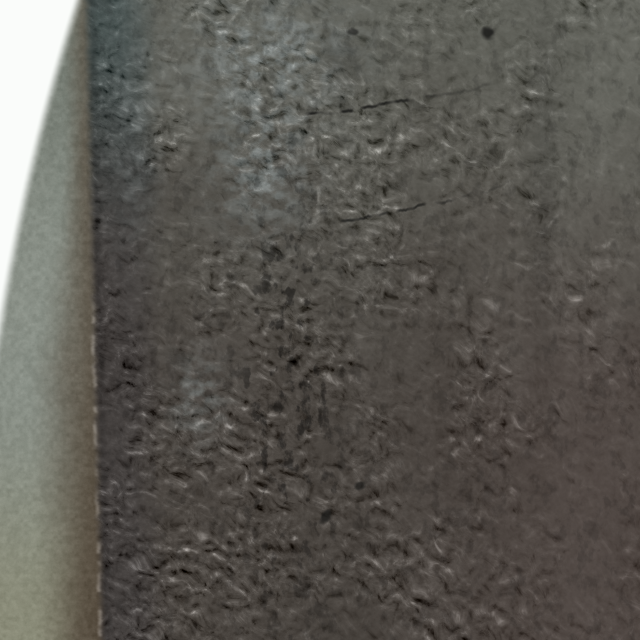
A WebGL 1 fragment shader for this texture:

```glsl
precision highp float;
uniform vec2 u_resolution;

const vec3 SKY = vec3(0.98, 0.99, 0.98);
const vec3 SIDE_PALE = vec3(0.535, 0.56, 0.525);
const vec3 SIDE_BROWN = vec3(0.33, 0.29, 0.24);
const vec3 FACE_LOW = vec3(0.288, 0.268, 0.248);
const vec3 FACE_HIGH = vec3(0.375, 0.378, 0.35);
const vec3 CHALK = vec3(0.49, 0.515, 0.51);
const vec3 TEAL = vec3(0.26, 0.31, 0.31);
const vec3 HOLE = vec3(0.10, 0.10, 0.095);

float hash(vec2 p) {
  vec3 q = fract(vec3(p.xyx) * 0.1031);
  q += dot(q, q.yzx + 33.33);
  return fract((q.x + q.y) * q.z);
}

float noise(vec2 p) {
  vec2 i = floor(p);
  vec2 f = fract(p);
  f = f * f * (3.0 - 2.0 * f);
  float low = mix(hash(i), hash(i + vec2(1.0, 0.0)), f.x);
  float high = mix(hash(i + vec2(0.0, 1.0)), hash(i + 1.0), f.x);
  return mix(low, high, f.y);
}

float fbm(vec2 p) {
  float sum = 0.0;
  float weight = 0.5;
  for (int i = 0; i < 4; i++) {
    sum += weight * noise(p);
    p = mat2(1.6, 1.2, -1.2, 1.6) * p + 17.3;
    weight *= 0.5;
  }
  return sum / 0.9375;
}

// Soft round patch, 1 at its centre
float blob(vec2 p, vec2 centre, vec2 radius) {
  vec2 d = (p - centre) / radius;
  return exp(-dot(d, d));
}

// Tilted elliptical hole with a soft rim
float hole(vec2 p, vec2 centre, vec2 radius, float tilt) {
  vec2 d = p - centre;
  d = vec2(d.x * cos(tilt) + d.y * sin(tilt), d.y * cos(tilt) - d.x * sin(tilt));
  float ragged = 0.5 * (noise(p * 160.0) - 0.5);
  return 1.0 - smoothstep(0.5, 1.4, length(d / radius) + ragged);
}

// Thin rising crack that breaks up and fades towards its end
float crack(vec2 p, vec2 start, vec2 end, float width) {
  float t = (p.x - start.x) / (end.x - start.x);
  float inside = smoothstep(0.0, 0.04, t) * (1.0 - 0.75 * smoothstep(0.4, 0.8, t))
               * (1.0 - smoothstep(0.9, 1.0, t));
  float y = mix(start.y, end.y, pow(clamp(t, 0.0, 1.0), 1.4));
  y += 0.012 * (fbm(vec2(p.x * 50.0, start.y * 90.0)) - 0.5);
  float line = 1.0 - smoothstep(0.0, width * 1.7, abs(p.y - y));
  return line * inside * smoothstep(0.1, 0.65, noise(p * 70.0));
}

// Sparse flecks lit from above, on tilted axes
float flecks(vec2 p, vec2 scale, float tilt) {
  vec2 q = mat2(cos(tilt), sin(tilt), -sin(tilt), cos(tilt)) * p * scale;
  q += 1.2 * vec2(noise(p * 45.0), noise(p * 45.0 + 31.0));
  float relief = fbm(q) - fbm(q + vec2(-0.4, 0.7));
  return 0.35 * relief + 3.2 * relief * abs(relief);
}

vec3 sideFace(vec2 p, float depth) {
  vec3 colour = SIDE_PALE + vec3(0.0, -0.02, -0.06) * (1.0 - smoothstep(0.0, 0.4, p.y));
  colour -= 0.07 * smoothstep(0.55, 0.9, p.y);
  float reach = mix(0.115, 0.04, smoothstep(0.3, 0.85, p.y));
  float stain = 1.0 - smoothstep(0.0, reach, depth + 0.02 * (fbm(p * vec2(40.0, 12.0)) - 0.5));
  colour = mix(colour, SIDE_BROWN, stain * mix(1.0, 0.6, p.y));
  return colour + 0.10 * (fbm(p * 150.0) - 0.5);
}

vec3 frontFace(vec2 p, float inset) {
  // Broad tone, damp band beside the corner and vertical streaks
  float cloud = fbm(p * vec2(9.0, 7.0)) - 0.5;
  float height = smoothstep(0.3, 1.05, p.y + 0.2 * cloud + 0.12 * (p.x - 0.5));
  vec3 colour = mix(FACE_LOW, FACE_HIGH, height);
  colour += vec3(0.022, 0.009, 0.012) * smoothstep(0.5, 0.95, p.x) * (1.0 - height);
  colour += 0.03 * smoothstep(0.8, 1.0, p.x) * smoothstep(0.5, 1.0, p.y);
  float streak = fbm(vec2(p.x * 32.0, p.y * 2.5)) - 0.5;
  colour += 0.06 * streak * (0.4 + 0.6 * p.y);
  float band = 1.0 - smoothstep(0.05, 0.13, inset + 0.035 * streak + 0.03 * cloud);
  vec3 damp = mix(vec3(0.255, 0.24, 0.235), TEAL, smoothstep(0.55, 1.0, p.y));
  colour = mix(colour, damp, 0.8 * band);
  colour *= 1.0 - 0.13 * blob(p, vec2(0.85, 0.76), vec2(0.025, 0.25));

  // Chalky patches, broken into small mottles
  float chalk = blob(p, vec2(0.42, 0.92), vec2(0.13, 0.09))
              + blob(p, vec2(0.41, 0.74), vec2(0.08, 0.10))
              + 0.7 * blob(p, vec2(0.31, 0.38), vec2(0.045, 0.07))
              + 0.5 * blob(p, vec2(0.21, 0.80), vec2(0.04, 0.18));
  float mottle = smoothstep(0.3, 0.75, fbm(p * vec2(55.0, 75.0)));
  colour = mix(colour, CHALK, min(chalk * (0.12 + 0.75 * mottle), 0.8));
  colour *= 1.0 - 0.17 * blob(p, vec2(0.53, 0.90), vec2(0.035, 0.05));

  // Patchy grain, calmer at the lower right
  float rough = mix(1.0, 0.4, smoothstep(0.55, 0.95, p.x) * (1.0 - 0.7 * p.y));
  rough *= 0.45 + 1.1 * smoothstep(0.3, 0.7, fbm(p * vec2(12.0, 9.0) + 5.0));
  colour += 0.17 * rough * flecks(p, vec2(70.0, 105.0), mix(0.5, 0.1, p.y));
  colour += 0.09 * rough * (fbm(p * vec2(120.0, 150.0) + 40.0) - 0.5);
  colour += 0.04 * (fbm(p * 170.0 + 70.0) - 0.5);

  // Soft pits gather along a vertical seam
  float seam = 0.3 + blob(p, vec2(0.45, 0.38), vec2(0.07, 0.28));
  float pit = smoothstep(0.54, 0.78, fbm(p * vec2(75.0, 55.0) + 9.0));
  colour *= 1.0 - 0.42 * pit * min(seam, 1.0);
  return colour + 0.03 * cloud;
}

void main() {
  vec2 p = gl_FragCoord.xy / u_resolution;
  float fall = 1.0 - p.y;

  // Two faces meet at a slightly ragged corner
  float corner = 0.159 - 0.024 * p.y + 0.005 * (fbm(vec2(p.y * 110.0, 3.0)) - 0.5);
  float inset = p.x - corner;
  vec3 colour = mix(sideFace(p, -inset), frontFace(p, inset), smoothstep(-0.009, 0.009, inset));
  float chipped = (1.0 - smoothstep(0.51, 0.535, p.y)) * smoothstep(0.25, 0.8, noise(vec2(p.y * 100.0, 8.0)));
  colour += 0.16 * chipped * (1.0 - smoothstep(0.0, 0.006, abs(inset + 0.002)));
  colour *= 1.0 - 0.13 * (1.0 - smoothstep(0.0, 0.011, abs(inset - 0.008)));

  // Cracks and holes
  float dark = crack(p, vec2(0.475, 0.822), vec2(0.79, 0.873), 0.0026);
  dark = max(dark, 0.85 * crack(p, vec2(0.525, 0.655), vec2(0.82, 0.722), 0.0024));
  dark = max(dark, hole(p, vec2(0.762, 0.949), vec2(0.011, 0.010), 0.0));
  dark = max(dark, 0.75 * hole(p, vec2(0.551, 0.950), vec2(0.008, 0.006), 0.0));
  dark = max(dark, 0.85 * hole(p, vec2(0.509, 0.193), vec2(0.015, 0.007), 0.95));
  dark = max(dark, 0.75 * hole(p, vec2(0.562, 0.241), vec2(0.008, 0.006), 0.5));
  colour = mix(colour, HOLE, 0.85 * dark);

  // Bright background beyond the slanted edge
  float edge = 0.124 - 0.32 * fall + 0.16 * fall * fall;
  float sky = 1.0 - smoothstep(-0.011, 0.009, p.x - edge);
  colour = mix(colour, SKY, sky * (1.0 - smoothstep(0.53, 0.60, fall)));
  gl_FragColor = vec4(clamp(colour, 0.0, 1.0), 1.0);
}
```
